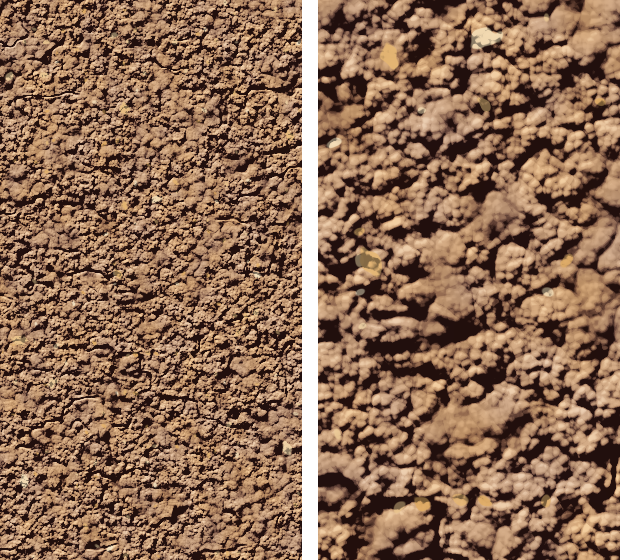
Left: the whole. Right: its middle third, enlarged.
This texture is drawn by a WebGL 1 fragment shader. Its source:

```glsl
precision highp float;
uniform vec2 u_resolution;

// Palette, from deep shadow to sunlit crumb
const vec3 SHADOW = vec3(0.13, 0.06, 0.05);
const vec3 UMBER = vec3(0.38, 0.25, 0.20);
const vec3 BROWN = vec3(0.58, 0.42, 0.32);
const vec3 TAN = vec3(0.72, 0.56, 0.42);
const vec3 SAND = vec3(0.83, 0.67, 0.52);
const vec3 CREAM = vec3(0.94, 0.81, 0.66);
const vec3 PEBBLE_PALE = vec3(0.97, 0.91, 0.79);
const vec3 PEBBLE_OCHRE = vec3(0.88, 0.67, 0.38);

// Relief: grains across the canvas width, and their heights
const float CLOD_COUNT = 34.0;
const float CRUMB_COUNT = 64.0;
const float GRIT_COUNT = 122.0;
const float CLOD_HEIGHT = 0.9;
const float CRUMB_HEIGHT = 0.62;
const float GRIT_HEIGHT = 0.32;
const float CREVICE_DEPTH = 0.75;

// Sunlight
const vec2 TO_SUN = vec2(-0.447, 0.894);
const float SUN_STEP = 0.004;
const float SUN_SLOPE = 17.0;
const float SHADOW_GAIN = 1.25;
const float HEIGHT_GAIN = 0.5;
const float MEAN_HEIGHT = 1.0;
const float TONE_MIDDLE = -0.08;
const float TONE_SPREAD = 0.21;

vec3 hash3(vec2 cell) {
  vec3 q = fract(cell.xyx * vec3(0.1031, 0.1030, 0.0973));
  q += dot(q, q.yxz + 33.33);
  return fract((q.xxy + q.yzz) * q.zyx);
}

float noise(vec2 p) {
  vec2 i = floor(p);
  vec2 f = fract(p);
  f = f * f * (3.0 - 2.0 * f);
  return mix(mix(hash3(i).x, hash3(i + vec2(1.0, 0.0)).x, f.x),
             mix(hash3(i + vec2(0.0, 1.0)).x, hash3(i + 1.0).x, f.x), f.y);
}

// Heap of rounded grains, one per cell
float grains(vec2 p) {
  vec2 cell = floor(p);
  float top = 0.0;
  for (int y = -1; y <= 1; y++) {
    for (int x = -1; x <= 1; x++) {
      vec2 c = cell + vec2(float(x), float(y));
      vec3 r = hash3(c);
      vec2 d = p - c - r.xy;
      top = max(top, 0.5 + 0.5 * r.z - 1.3 * dot(d, d));
    }
  }
  return top;
}

// Broken, mostly level cracks between the clods
float crevice(vec2 p) {
  float line = abs(noise(p * vec2(7.0, 12.0)) + 0.35 * noise(p * 31.0) - 0.67);
  float gap = smoothstep(0.42, 0.68, noise(p * vec2(9.0, 14.0) + 47.0));
  return (1.0 - smoothstep(0.0, 0.09, line)) * gap;
}

float soilHeight(vec2 p) {
  vec2 warped = p + 0.012 * (vec2(noise(p * 45.0), noise(p * 45.0 + 71.0)) - 0.5);
  float rough = mix(0.45, 1.15, smoothstep(0.25, 0.5, noise(p * 17.0 + 13.0)));
  float crumbs = CRUMB_HEIGHT * (grains(warped * CRUMB_COUNT + 19.0) - 0.55)
               + GRIT_HEIGHT * (grains(p * GRIT_COUNT + 37.0) - 0.55);
  return CLOD_HEIGHT * grains(warped * CLOD_COUNT) + 0.5 + rough * crumbs
       - CREVICE_DEPTH * crevice(p);
}

// Tone 0..1 to colour, spaced by the share of each colour
vec3 soilColor(float tone) {
  vec3 c = mix(SHADOW, UMBER, smoothstep(0.06, 0.20, tone));
  c = mix(c, BROWN, smoothstep(0.20, 0.38, tone));
  c = mix(c, TAN, smoothstep(0.38, 0.61, tone));
  c = mix(c, SAND, smoothstep(0.61, 0.85, tone));
  return mix(c, CREAM, smoothstep(0.85, 0.98, tone));
}

// Scattered stones: x is coverage, y a random shade
vec2 pebbles(vec2 p, float count, float chance, float radius) {
  vec2 cell = floor(p * count);
  vec3 r = hash3(cell + 211.0);
  vec3 s = hash3(cell + 503.0);
  vec2 d = p - (cell + 0.25 + 0.5 * r.xy) / count;
  float a = 6.2832 * s.x;
  d = mat2(cos(a), -sin(a), sin(a), cos(a)) * d * vec2(0.8, 1.25);
  float size = radius * (0.5 + 0.5 * s.y) * (0.65 + 0.7 * noise(p * 110.0));
  float edge = 1.0 / u_resolution.x;
  float cover = 1.0 - smoothstep(-edge, edge, length(d) - size);
  return vec2(cover * step(r.z, chance), s.z);
}

void main() {
  vec2 p = gl_FragCoord.xy / u_resolution.x;

  // Slope towards the sun and cast shadow
  float h = soilHeight(p);
  float slope = 0.0;
  float blocked = 0.0;
  for (int i = 1; i <= 6; i++) {
    float reach = SUN_STEP * float(i);
    float ahead = soilHeight(p + TO_SUN * reach);
    if (i == 1) slope = h - ahead;
    blocked = max(blocked, ahead - h - SUN_SLOPE * reach);
  }
  float light = slope - SHADOW_GAIN * blocked + HEIGHT_GAIN * (h - MEAN_HEIGHT)
              + 0.16 * (noise(p * 270.0) - 0.5);
  float tone = 1.0 / (1.0 + exp((TONE_MIDDLE - light) / TONE_SPREAD));

  // Soil with a slow drift between reddish and ochre
  vec3 color = soilColor(tone);
  color *= 1.0 + vec3(0.02, 0.0, -0.07) * (2.0 * noise(p * 24.0 + 5.0) - 1.0);

  // Small ochre grit, then a few larger pale stones
  vec2 grit = pebbles(p, 30.0, 0.09, 0.008);
  vec2 stone = pebbles(p, 9.0, 0.13, 0.019);
  float shade = 0.6 + 0.4 * smoothstep(0.05, 0.6, tone);
  color = mix(color, shade * mix(PEBBLE_OCHRE, PEBBLE_PALE, grit.y * grit.y), 0.85 * grit.x);
  color = mix(color, shade * mix(PEBBLE_OCHRE, PEBBLE_PALE, sqrt(stone.y)), 0.95 * stone.x);
  gl_FragColor = vec4(color, 1.0);
}
```
